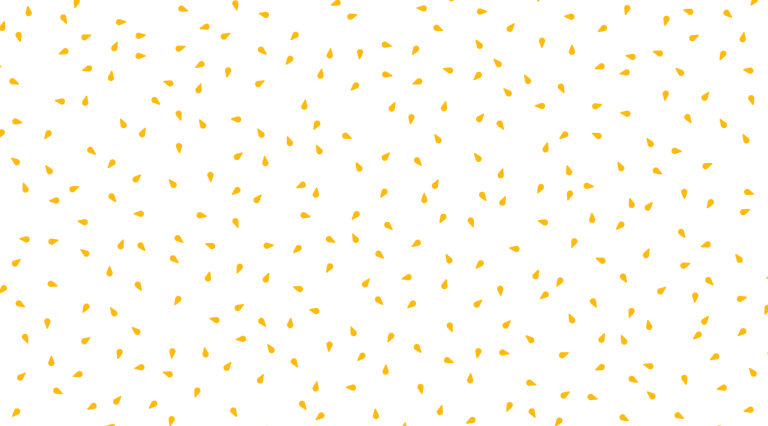
A Shadertoy shader for this pattern:

```glsl
// Small amber seed drops scattered in all directions over a white ground.

// Lengths are fractions of the canvas height.
const vec3 GROUND_COLOR = vec3(1.0);
const vec3 SEED_COLOR = vec3(1.0, 0.73, 0.05);
const float CELL_SIZE = 0.079;     // mean distance between seeds
const float JITTER = 0.56;         // scatter width, in cells
const float GRID_ANGLE = 0.47;     // tilt that hides the rows
const float BLUNT_RADIUS = 0.0073; // round end of a seed
const float TIP_RADIUS = 0.0019;   // pointed end of a seed
const float SEED_SPAN = 0.0148;    // distance between the two end centres
const float EDGE_PIXELS = 1.15;    // width of the smoothed edge
const float TAU = 6.2831853;

// Integer hash: three values in 0..1 for each cell.
vec3 hashCell(vec2 cell) {
    uvec3 v = uvec3(uvec2(ivec2(cell) + 4096), 77u);
    v = v * 1664525u + 1013904223u;
    v.x += v.y * v.z;
    v.y += v.z * v.x;
    v.z += v.x * v.y;
    v ^= v >> 16u;
    v.x += v.y * v.z;
    v.y += v.z * v.x;
    v.z += v.x * v.y;
    return vec3(v >> 8u) / 16777216.0;
}

mat2 rotation(float angle) {
    float c = cos(angle), s = sin(angle);
    return mat2(c, s, -s, c);
}

// Signed distance to a drop centred on the origin, tip towards +y.
float seedDistance(vec2 p) {
    p.x = abs(p.x);
    p.y += 0.5 * (SEED_SPAN + TIP_RADIUS - BLUNT_RADIUS);
    float slope = (BLUNT_RADIUS - TIP_RADIUS) / SEED_SPAN;
    float rise = sqrt(1.0 - slope * slope);
    float along = dot(p, vec2(-slope, rise));
    if (along < 0.0) return length(p) - BLUNT_RADIUS;
    if (along > rise * SEED_SPAN) return length(p - vec2(0.0, SEED_SPAN)) - TIP_RADIUS;
    return dot(p, vec2(rise, slope)) - BLUNT_RADIUS;
}

// Distance to the nearest seed of a staggered, jittered grid.
float scatterDistance(vec2 p) {
    vec2 home = floor(p / CELL_SIZE);
    float nearest = CELL_SIZE;
    for (int j = -1; j <= 1; j++) {
        for (int i = -1; i <= 1; i++) {
            vec2 cell = home + vec2(i, j);
            vec3 rnd = hashCell(cell);
            vec2 center = cell + 0.5 + JITTER * (rnd.xy - 0.5);
            center.x += 0.5 * mod(cell.y, 2.0);
            vec2 local = rotation(TAU * rnd.z) * (p - center * CELL_SIZE);
            nearest = min(nearest, seedDistance(local));
        }
    }
    return nearest;
}

void mainImage(out vec4 fragColor, in vec2 fragCoord) {
    vec2 p = rotation(GRID_ANGLE) * (fragCoord / iResolution.y);
    float edge = EDGE_PIXELS / iResolution.y;
    float coverage = clamp(0.5 - scatterDistance(p) / edge, 0.0, 1.0);
    fragColor = vec4(mix(GROUND_COLOR, SEED_COLOR, coverage), 1.0);
}
```
